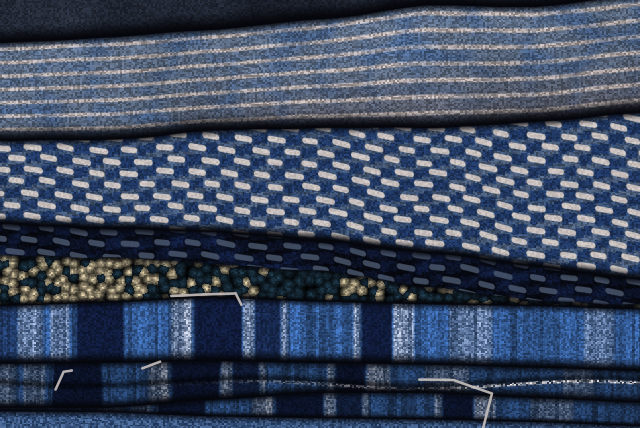
Give the GLSL for this texture, as a Shadertoy shader.

```glsl
// A stack of folded indigo cloths: denim, pinstripe, running stitch, tweed, striped rolls.
// Curved edges split the canvas into layers, each with its own weave and fold shade;
// layered sines bend the threads, cellular noise makes wear and knots.
#define INK vec3(0.025, 0.032, 0.06)
#define NAVY vec3(0.07, 0.12, 0.26)
#define INDIGO vec3(0.16, 0.28, 0.46)
#define SLATE vec3(0.29, 0.34, 0.42)
#define FADED vec3(0.42, 0.49, 0.59)
#define CHALK vec3(0.78, 0.75, 0.74)
#define STITCH vec2(0.0762, 0.0275)
#define PINSTRIPES 7.3
#define KNOTS 48.0
#define THREADS vec2(210, 250)

float hash(vec2 p) {
  p = fract(p * vec2(0.1031, 0.1137));
  p += dot(p, p.yx + 33.33);
  return fract((p.x + p.y) * p.x * 17.0);
}

// Nearest feature distance and its random value.
vec2 cellular(vec2 p) {
  vec2 best = vec2(9, 0);
  for (int i = 0; i < 9; i++) {
    vec2 c = floor(p) + vec2(i % 3 - 1, i / 3 - 1);
    float d = length(c + 0.15 + 0.7 * vec2(hash(c), hash(c + 71.0)) - p);
    if (d < best.x) best = vec2(d, hash(c + 19.0));
  }
  return best;
}

// Fold edge through seven evenly spaced heights.
float edge(float x, float k[7]) {
  float t = clamp(x * 4.0, 0.0, 5.999), f = fract(t);
  int i = int(t);
  return mix(k[i], k[i + 1], mix(f, smoothstep(0.0, 1.0, f), 0.4));
}

float segment(vec2 p, vec2 a, vec2 b) {
  vec2 d = b - a;
  return length(p - a - d * clamp(dot(p - a, d) / dot(d, d), 0.0, 1.0));
}

// Covers one layer, dark where the fold turns under.
void lay(inout vec3 col, vec3 cloth, float y, float top, float end, float turn) {
  float aa = 0.8 / iResolution.y;
  float shade = smoothstep(-0.008, 0.018, y - top) * smoothstep(0.0, turn, end - y);
  float cover = smoothstep(-aa, aa, y - top) * smoothstep(-aa, aa, end - y);
  col = mix(col, mix(INK * 0.7, cloth, shade), cover);
}

// x: stitch, y: dark patch between stitches.
vec2 runningStitch(vec2 p) {
  float row = floor(p.y / STITCH.y) + 40.0;
  float u = p.x / STITCH.x + 0.5 * mod(row, 2.0) + 0.14 * hash(vec2(row, 3));
  vec2 id = vec2(floor(u), row);
  vec2 q = (fract(vec2(u, p.y / STITCH.y)) - 0.5) * STITCH;
  q += (vec2(hash(id), hash(id + 9.0)) - 0.5) * vec2(0.01, 0.006);
  q.y -= q.x * 0.12;
  float d = length(vec2(max(abs(q.x) - 0.011 - 0.005 * hash(id + 31.0), 0.0), q.y));
  return vec2(smoothstep(0.0086, 0.005, d),
    smoothstep(0.018, 0.024, abs(q.x)) * smoothstep(0.016, 0.011, abs(q.y)));
}

// Stripes: centre, half width, tone (negative is dark).
vec3 striped(float x, float grain) {
  vec3 s[14] = vec3[](
    vec3(.07, .03, .6), vec3(.14, .022, .6), vec3(.424, .024, .9), vec3(.582, .014, .8),
    vec3(.664, .008, .7), vec3(.834, .008, .8), vec3(.943, .024, .8), vec3(1.1, .05, .55),
    vec3(1.4, .035, .5), vec3(.234, .055, -1), vec3(.51, .055, -1), vec3(.625, .03, -.8),
    vec3(.88, .035, -1), vec3(.02, .02, -.5));
  float tone = 0.0, yarn = hash(vec2(floor(x * 130.0), 5));
  for (int i = 0; i < 14; i++)
    tone += s[i].z * smoothstep(0.004, -0.004, abs(x - s[i].x) - s[i].y);
  vec3 c = mix(INDIGO * (0.8 + 0.5 * yarn), NAVY * 0.8, clamp(-tone, 0.0, 1.0));
  return mix(c, CHALK, max(tone, 0.0) * (0.25 + 0.5 * yarn) * (0.55 + 0.7 * grain));
}

void mainImage(out vec4 fragColor, in vec2 fragCoord) {
  // Downward y, in canvas heights.
  vec2 p = vec2(fragCoord.x, iResolution.y - fragCoord.y) / iResolution.y;
  float x = p.x, y = p.y;
  float wave = 0.5 * sin(x * 7.0 + 2.0 * sin(y * 9.0)) + 0.3 * sin(x * 17.0 - y * 13.0)
    + 0.2 * sin(x * 39.0 + y * 21.0);
  float grain = hash(floor((p + 0.001 * wave) * THREADS) + 7.0), weave = 0.73 + 0.55 * grain;
  float wear = smoothstep(0.25, 0.8, cellular(p * vec2(9, 14) + wave * 0.5).x);

  // Fold edges, top to bottom.
  float denim = edge(x, float[](.1, .088, .07, .046, .012, .016, -.01)) + 0.002 * wave;
  float pinEnd = edge(x, float[](.328, .326, .307, .299, .297, .287, .264)) + 0.003 * wave;
  float sewnEnd = edge(x, float[](.525, .535, .54, .563, .592, .621, .654)) + 0.003 * wave;
  float tweed = edge(x, float[](.6, .6, .612, .637, .668, .7, .715)) + 0.006 * wave;
  float roll = edge(x, float[](.715, .707, .695, .705, .711, .715, .723));
  float rollEnd = edge(x, float[](.85, .848, .844, .848, .852, .859, .867));
  float foldEnd = edge(x, float[](.953, .953, .934, .918, .918, .93, .941));
  float last = edge(x, float[](.961, .963, .973, .977, .98, .986, .996));
  vec3 col = INK;
  lay(col, mix(INK, SLATE, 0.36 + 0.12 * wave) * weave, y, -0.1, denim, 0.045);

  // Pinstripes with worn blue patches.
  float v = (y - denim) / (pinEnd - denim);
  float line = abs(fract(v * PINSTRIPES + 0.12 * wave) - 0.5);
  vec3 pin = mix(mix(SLATE, FADED, 0.55 - 0.35 * v), INDIGO * 1.1, 0.5 * wear);
  pin = mix(pin, vec3(0.33, 0.31, 0.33), 0.5 * smoothstep(0.4, 0.9, v) * smoothstep(0.2, 0.9, x));
  pin = mix(pin, vec3(0.72, 0.67, 0.65), smoothstep(0.2, 0.07, line) * (0.85 - 0.35 * wear));
  lay(col, pin * weave * (1.0 + 0.09 * wave), y, denim, pinEnd, 0.045);

  // Running stitch, repeated dimly in the fold below.
  vec2 st = runningStitch(vec2(x, y - mix(pinEnd, sewnEnd, 0.7) + 0.003 * sin(x * 19.0)));
  vec3 base = mix(mix(SLATE, FADED, 0.35 + 0.2 * wave), INDIGO * 0.85, 0.3 + 0.4 * wear);
  base = mix(base, vec3(0.1, 0.19, 0.36), st.y * 0.85) * weave;
  lay(col, mix(base, CHALK * (0.92 + 0.16 * grain), st.x), y, pinEnd, sewnEnd, 0.025);
  base = mix(INK, NAVY, 0.5 * wear + 0.4 * st.y) * weave;
  lay(col, mix(base, SLATE * 1.25, st.x * 0.65), y, sewnEnd, roll, 0.02);

  // Tweed knots, creamiest at the left.
  vec2 knot = cellular(p * KNOTS + wave * 0.3);
  float cream = 0.28 + 0.5 * exp(-pow(abs(x - 0.24) / 0.17, 2.0));
  vec3 yarn = mix(vec3(0.1, 0.19, 0.25), vec3(0.7, 0.65, 0.53), step(1.0 - cream, knot.y));
  lay(col, yarn * (1.15 - 1.3 * knot.x) * weave, y, tweed, roll, 0.015);

  // Striped rolls, shifted and darker below.
  lay(col, striped(x, grain) * weave * 1.1, y, roll, rollEnd, 0.03);
  vec3 fold = striped(x + 0.055 + 0.01 * wave, grain) * 0.72;
  float crease = y - 0.9 - 0.009 * sin(x * 8.0);
  fold *= 0.45 + 0.55 * smoothstep(0.0, 0.014, abs(crease + 0.008));
  fold = mix(fold, CHALK, smoothstep(0.006, 0.001, abs(crease)) * smoothstep(0.3, 1.2, x) * grain);
  lay(col, fold * weave, y, rollEnd, foldEnd, 0.025);
  lay(col, striped(x - 0.19, grain) * weave * 0.75, y, foldEnd, last, 0.015);
  lay(col, mix(INDIGO, FADED, 0.4 * grain) * weave, y, last, 1.1, 0.02);

  // Loose thread ends.
  vec4 e[8] = vec4[](vec4(.4, .691, .55, .685), vec4(.55, .685, .563, .711),
    vec4(.13, .91, .148, .868), vec4(.148, .868, .167, .865), vec4(.332, .86, .374, .845),
    vec4(.98, .887, 1.06, .888), vec4(1.06, .888, 1.15, .92), vec4(1.15, .92, 1.13, 1));
  float d = 1.0;
  for (int i = 0; i < 8; i++) d = min(d, segment(p + 0.002 * wave, e[i].xy, e[i].zw));
  fragColor = vec4(mix(col, CHALK, 0.9 * smoothstep(0.0045, 0.0015, d)), 1);
}
```
